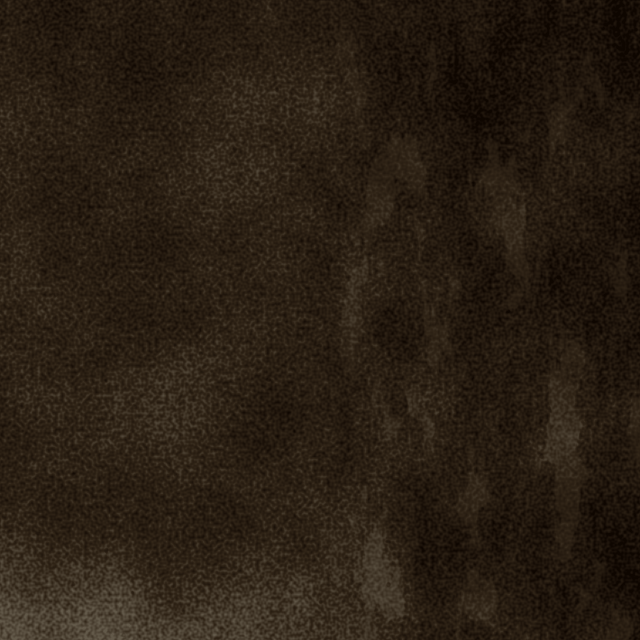
This texture is drawn by a Shadertoy shader. Its source:

```glsl
// Dark, aged brown leather-like wall: soft stains, vertical wear on the right
// and a pale dusty glow at the foot. Layers of gradient noise add up to one
// tone, which a three-colour ramp turns into shadow, brown and dust.

#define SHADOW vec3(0.11, 0.072, 0.038)
#define BROWN vec3(0.19, 0.143, 0.090)
#define DUST vec3(0.32, 0.280, 0.222)
#define BASE_TONE 0.74
#define GRAIN_SCALE 190.0
#define GRAIN_DEPTH 1.15
#define STAIN_DEPTH 1.5
#define WEAR_DEPTH 0.55
#define GLOW_DEPTH 1.25

// Unit gradient with a pseudo-random direction for each lattice cell
vec2 gradient(vec2 cell) {
    uvec2 q = uvec2(ivec2(cell)) * uvec2(1597u, 3571u);
    uint h = (q.x ^ (q.y << 7)) + q.y;
    h = (h ^ (h >> 15)) * 73244475u;
    h = (h ^ (h >> 13)) * 73244475u;
    h ^= h >> 16;
    float angle = float(h & 65535u) / 65536.0 * 6.28319;
    return vec2(cos(angle), sin(angle));
}

float gradientNoise(vec2 p) {
    vec2 cell = floor(p), f = p - cell;
    vec2 u = f * f * f * (f * (f * 6.0 - 15.0) + 10.0);
    vec2 e = vec2(1.0, 0.0);
    float a = dot(gradient(cell), f);
    float b = dot(gradient(cell + e.xy), f - e.xy);
    float c = dot(gradient(cell + e.yx), f - e.yx);
    float d = dot(gradient(cell + e.xx), f - e.xx);
    return mix(mix(a, b, u.x), mix(c, d, u.x), u.y);
}

float fbm(vec2 p) {
    float sum = 0.0, amplitude = 0.5;
    for (int i = 0; i < 5; i++) {
        sum += amplitude * gradientNoise(p);
        p = mat2(1.6, 1.2, -1.2, 1.6) * p + 17.3;
        amplitude *= 0.55;
    }
    return sum;
}

// Same octaves without rotation, so stretched features stay upright
float uprightFbm(vec2 p) {
    float sum = 0.0, amplitude = 0.5;
    for (int i = 0; i < 5; i++) {
        sum += amplitude * gradientNoise(p);
        p = p * 2.03 + 11.7;
        amplitude *= 0.6;
    }
    return sum;
}

void mainImage(out vec4 fragColor, in vec2 fragCoord) {
    vec2 uv = fragCoord / iResolution.xy;
    vec2 p = fragCoord / iResolution.y;

    // Broad light: darker right side and top, slightly darker left corner
    float side = smoothstep(0.42, 0.80, uv.x);
    float tone = BASE_TONE - 0.40 * side;
    tone -= 0.30 * smoothstep(0.70, 1.0, uv.y);
    tone -= 0.20 * smoothstep(0.86, 1.0, uv.x);

    // Cloudy stains
    tone += STAIN_DEPTH * fbm(p * 4.0 + 3.1);
    tone += 0.45 * fbm(p * 17.0 + 40.0);

    // Upright worn patches with ragged edges, and dark runs between them
    vec2 warp = 0.012 * vec2(gradientNoise(p * 21.0), gradientNoise(p * 21.0 + 50.0));
    float wear = uprightFbm((p + warp) * vec2(13.0, 5.0) + 7.0);
    float patches = smoothstep(0.07, 0.20, wear);
    float runs = smoothstep(0.02, 0.28, -wear);
    float wearMask = 0.12 + 0.88 * smoothstep(0.44, 0.62, uv.x);
    tone += WEAR_DEPTH * wearMask * (patches - 0.65 * runs);

    // Dusty glow along the foot, fading to the right
    float reach = 1.0 - smoothstep(0.35, 0.68, uv.x);
    float rise = uv.y / (0.13 + 0.10 * fbm(p * 6.0 + 21.0));
    tone += GLOW_DEPTH * reach * exp(-rise * rise * 1.6);

    // Fine pebbled grain, calmer on the worn patches
    float grain = gradientNoise(p * GRAIN_SCALE);
    grain += 0.55 * gradientNoise(p * GRAIN_SCALE * 0.57 + 31.0);
    tone += GRAIN_DEPTH * grain * (1.0 - 0.4 * patches * wearMask);

    // Sparse dark pores
    float pores = smoothstep(0.42, 0.62, gradientNoise(p * 75.0 + 90.0));
    tone -= 0.5 * pores;

    // Tone to colour
    vec3 color = mix(SHADOW, BROWN, clamp(tone, -0.7, 1.0));
    color = mix(color, DUST, clamp(tone - 1.0, 0.0, 1.5));
    fragColor = vec4(clamp(color, 0.0, 1.0), 1.0);
}
```
